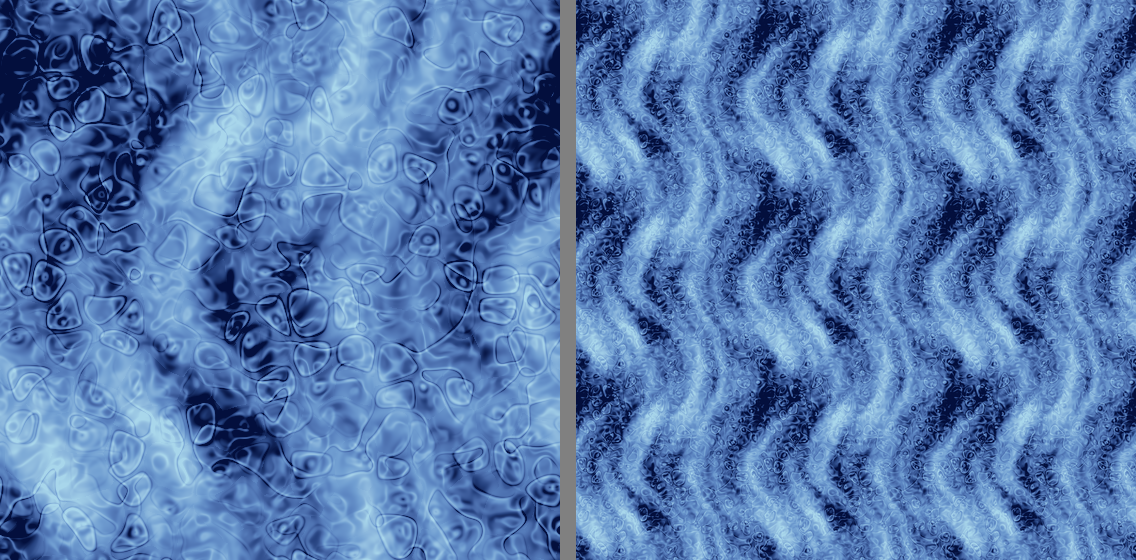
Left: one tile. Right: repeated 3 by 3.
Give the GLSL for this texture, as a three.js fragment shader.

```glsl
// Rippled blue water: narrow leaning bands of light and dark, overlaid with
// bright strands, rounded bubbles and sparse thin embossed lines.
// Everything comes from wrapping gradient noise and wrapping Voronoi cells.
varying vec2 vUv;

// Palette, dark to light
const vec3 ABYSS = vec3(0.01, 0.06, 0.24);
const vec3 NAVY  = vec3(0.14, 0.25, 0.49);
const vec3 SLATE = vec3(0.27, 0.40, 0.65);
const vec3 AZURE = vec3(0.35, 0.51, 0.75);
const vec3 SKY   = vec3(0.44, 0.62, 0.82);
const vec3 PALE  = vec3(0.56, 0.73, 0.87);
const vec3 FOAM  = vec3(0.66, 0.84, 0.92);

// Tuning: repeats are whole numbers, widths are fractions of the canvas
const vec2 BAND_REPEATS = vec2(8.0, 2.0);
const float CELL_REPEATS = 15.0;
const float CELL_ROUNDING = 0.10;
const float STRAND_REPEATS = 19.0;
const float LINE_WIDTH = 0.0014;
const float BASE_TONE = 0.505;
const float BAND_STRENGTH = 0.60;
const float BAND_LEAN = 0.10;
const float STRAND_STRENGTH = 0.22;
const float SWIRL_STRENGTH = 0.08;
const float LINE_STRENGTH = 0.22;
const float RING_STRENGTH = 0.15;
const float TAU = 6.2831853;

vec2 hash2(vec2 cell, float seed) {
  vec3 p = fract(vec3(cell.xyx + seed) * vec3(0.1031, 0.1030, 0.0973));
  p += dot(p, p.yzx + 33.33);
  return fract((p.xx + p.yz) * p.zy);
}

float corner(vec2 cell, vec2 offset, vec2 repeats, float seed) {
  float angle = TAU * hash2(mod(cell, repeats), seed).x;
  return dot(vec2(cos(angle), sin(angle)), offset);
}

// Gradient noise that wraps over the unit square
float gnoise(vec2 uv, vec2 repeats, float seed) {
  vec2 p = uv * repeats;
  vec2 i = floor(p);
  vec2 f = p - i;
  vec2 u = f * f * f * (f * (f * 6.0 - 15.0) + 10.0);
  vec2 x = vec2(1.0, 0.0);
  float low = mix(corner(i, f, repeats, seed), corner(i + x, f - x, repeats, seed), u.x);
  float high = mix(corner(i + x.yx, f - x.yx, repeats, seed),
                   corner(i + 1.0, f - 1.0, repeats, seed), u.x);
  return mix(low, high, u.y);
}

vec2 cellCentre(vec2 cell) {
  return cell + 0.1 + 0.8 * hash2(mod(cell, CELL_REPEATS), 71.0);
}

// Wrapping Voronoi: x = distance to centre, y = rounded border distance, z = id
vec3 bubbleCells(vec2 uv) {
  vec2 p = uv * CELL_REPEATS;
  vec2 home = floor(p), nearest = vec2(9.0);
  for (int k = 0; k < 9; k++) {
    vec2 cell = floor(p) + vec2(mod(float(k), 3.0), floor(float(k) / 3.0 + 0.01)) - 1.0;
    vec2 toCentre = cellCentre(cell) - p;
    if (dot(toCentre, toCentre) < dot(nearest, nearest)) {
      nearest = toCentre;
      home = cell;
    }
  }
  float crowd = 0.0;
  for (int y = -2; y <= 2; y++) {
    for (int x = -2; x <= 2; x++) {
      if (x == 0 && y == 0) continue;
      vec2 other = cellCentre(home + vec2(float(x), float(y))) - p;
      float border = dot(0.5 * (nearest + other), normalize(other - nearest));
      crowd += exp(-border / CELL_ROUNDING);
    }
  }
  vec2 rnd = hash2(mod(home, CELL_REPEATS), 83.0);
  return vec3(vec2(length(nearest), -CELL_ROUNDING * log(crowd)) / CELL_REPEATS, rnd.x);
}

// Dark core with a bright flank on the positive side
float embossedLine(float d) {
  float core = d / LINE_WIDTH;
  float flank = core / 1.6 - 1.6;
  return 0.9 * exp(-flank * flank) - exp(-core * core);
}

// Embossed line along the zero contour of a noise field
float contourLine(vec2 uv, float repeats, float seed) {
  vec2 e = vec2(0.0008, 0.0), r = vec2(repeats);
  float v = gnoise(uv, r, seed);
  vec2 slope = vec2(gnoise(uv + e, r, seed) - v, gnoise(uv + e.yx, r, seed) - v) / e.x;
  return embossedLine((v + 0.1) / max(length(slope), 4.0));
}

float ramp(float low, float high, float t) {
  return clamp((t - low) / (high - low), 0.0, 1.0);
}

vec3 waterColor(float t) {
  vec3 c = mix(ABYSS, NAVY, ramp(0.14, 0.25, t));
  c = mix(c, SLATE, ramp(0.25, 0.37, t));
  c = mix(c, AZURE, ramp(0.37, 0.51, t));
  c = mix(c, SKY, ramp(0.51, 0.66, t));
  return mix(mix(c, PALE, ramp(0.66, 0.83, t)), FOAM, ramp(0.83, 1.0, t));
}

void main() {
  vec2 bend = vec2(gnoise(vUv, vec2(12.0), 3.0), gnoise(vUv, vec2(12.0), 17.0));
  vec2 uv = vUv + 0.022 * bend;

  // Long bands, leaning left below and right above
  vec2 lean = vUv + 0.015 * bend;
  lean.x += 0.07 * gnoise(vUv, vec2(3.0), 5.0) - BAND_LEAN * cos(TAU * vUv.y);
  float bands = gnoise(lean, BAND_REPEATS, 23.0)
    + 0.65 * gnoise(lean, vec2(5.0, 3.0), 29.0) + 0.45 * gnoise(lean, vec2(17.0, 6.0), 31.0);

  // Bright strands and soft swirls, shifted from cell to cell
  vec3 bubble = bubbleCells(uv);
  float inside = smoothstep(0.0, 0.01, bubble.y);
  float field = gnoise(uv, vec2(STRAND_REPEATS), 37.0)
    + 0.45 * gnoise(uv, vec2(2.0 * STRAND_REPEATS), 43.0);
  float wave = sin(6.0 * field + TAU * bubble.z);
  float strands = (exp(-3.5 * wave * wave) - 0.34) * mix(0.3, 1.0, inside);
  float swirl = sin(8.0 * gnoise(uv + 0.02 * bend.yx, vec2(24.0), 47.0) + 3.0 * field);

  // Thin lines that fade in and out, and small rings in some cells
  float fade = gnoise(vUv, vec2(7.0), 53.0);
  float lines = contourLine(uv, 13.0, 41.0) * smoothstep(-0.1, 0.35, fade)
    + contourLine(uv, 20.0, 59.0) * smoothstep(0.0, 0.4, -fade)
    + embossedLine(bubble.y - 0.003) * smoothstep(0.35, 1.0, fract(bubble.z * 7.0));
  float ringFall = bubble.x / 0.022;
  float rings = cos(bubble.x * 400.0 + TAU * bubble.z) * exp(-ringFall * ringFall)
    * step(0.55, bubble.z) * inside;

  // Detail is strongest in the dark water
  float detail = STRAND_STRENGTH * strands + SWIRL_STRENGTH * swirl
    + LINE_STRENGTH * lines + RING_STRENGTH * rings;
  float contrast = mix(1.2, 0.75, smoothstep(-0.4, 0.4, bands));
  gl_FragColor = vec4(waterColor(BASE_TONE + BAND_STRENGTH * bands + contrast * detail), 1.0);
}
```
